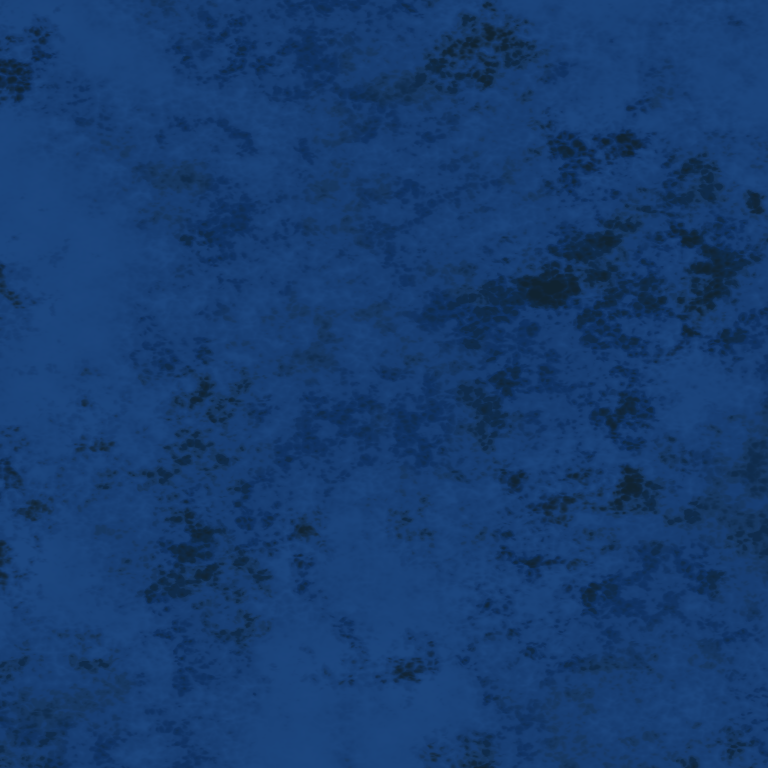
Give the GLSL for this texture, as a WebGL 1 fragment shader.

```glsl
precision highp float;
// Worn blue plaster: smooth bright patches, soft mottled grain and rare near-black stains.
// Broad layered noise sets wear and stains; fine noise with warped cellular flecks
// breaks them up, and the summed darkness is coloured through a ramp.

uniform vec2 u_resolution;

const vec3 BRIGHT_BLUE = vec3(0.110, 0.275, 0.498);
const vec3 MID_BLUE    = vec3(0.090, 0.240, 0.450);
const vec3 DEEP_BLUE   = vec3(0.060, 0.195, 0.388);
const vec3 DUSTY_BLUE  = vec3(0.088, 0.218, 0.385);
const vec3 DARK_BLUE   = vec3(0.058, 0.170, 0.300);
const vec3 STAIN_COLOR = vec3(0.065, 0.130, 0.175);

const float WEAR_SCALE  = 4.8;    // broad light and dark areas per canvas
const float STAIN_SCALE = 6.5;    // stain clusters per canvas
const float GRAIN_SCALE = 46.0;   // coarsest grain per canvas
const float CELL_SCALE  = 105.0;  // flecks per canvas
const vec2  GRAIN_STRETCH = vec2(0.82, 1.14);

const float BASE_DARKNESS  = 0.37;
const float WEAR_CONTRAST  = 0.72;
const float GRAIN_CONTRAST = 0.78;
const float FLECK_STRENGTH = 0.18;
const float HALO_STRENGTH  = 0.34;
const float CELL_SHARE     = 0.25; // cellular part of the grain

vec2 hash2(vec2 p) {
  vec2 q = vec2(dot(p, vec2(127.1, 311.7)), dot(p, vec2(269.5, 183.3)));
  return fract(sin(q) * 43758.5);
}

float valueNoise(vec2 p) {
  vec2 cell = floor(p);
  vec2 f = fract(p);
  vec2 w = f * f * (3.0 - 2.0 * f);
  float bottom = mix(hash2(cell).x, hash2(cell + vec2(1.0, 0.0)).x, w.x);
  float top = mix(hash2(cell + vec2(0.0, 1.0)).x, hash2(cell + 1.0).x, w.x);
  return mix(bottom, top, w.y);
}

// Four octaves, each turned to hide the lattice; mean 0.5
float layeredNoise(vec2 p) {
  const mat2 TURN = mat2(0.8, 0.6, -0.6, 0.8);
  float sum = 0.0;
  float total = 0.0;
  float weight = 1.0;
  for (int i = 0; i < 4; i++) {
    sum += weight * valueNoise(p);
    total += weight;
    weight *= 0.58;
    p = TURN * p * 2.03 + 17.3;
  }
  return sum / total;
}

// Distance to the nearest scattered point, in cells
float cellularNoise(vec2 p) {
  vec2 cell = floor(p);
  vec2 f = fract(p);
  float nearest = 4.0;
  for (int y = -1; y <= 1; y++) {
    for (int x = -1; x <= 1; x++) {
      vec2 neighbor = vec2(float(x), float(y));
      vec2 offset = neighbor + hash2(cell + neighbor) - f;
      nearest = min(nearest, dot(offset, offset));
    }
  }
  return sqrt(nearest);
}

// Ragged grain, high inside flecks; mean about 0.5
float grainNoise(vec2 uv) {
  vec2 p = uv * GRAIN_STRETCH;
  float soft = layeredNoise(p * GRAIN_SCALE + 31.0);
  vec2 warp = vec2(soft, valueNoise(p * GRAIN_SCALE * 1.7 + 8.0)) - 0.5;
  float flecks = 1.0 - cellularNoise(p * CELL_SCALE + warp);
  return mix(soft, flecks, CELL_SHARE);
}

vec3 blueRamp(float darkness, float dust) {
  vec3 deep = mix(DEEP_BLUE, DUSTY_BLUE, dust);
  vec3 color = mix(BRIGHT_BLUE, MID_BLUE, smoothstep(0.12, 0.44, darkness));
  color = mix(color, deep, smoothstep(0.42, 0.69, darkness));
  return mix(color, DARK_BLUE, smoothstep(0.69, 0.96, darkness));
}

void main() {
  vec2 uv = gl_FragCoord.xy / min(u_resolution.x, u_resolution.y);

  float wear = layeredNoise(uv * WEAR_SCALE + 3.7);
  float stainField = layeredNoise(uv * STAIN_SCALE + 61.0);
  float dust = smoothstep(0.38, 0.62, layeredNoise(uv * 9.0 + 90.0));
  float grain = grainNoise(uv);

  // Grain fades out inside the least worn patches
  float coverage = mix(0.2, 1.0, smoothstep(0.30, 0.47, wear));
  float fleck = smoothstep(0.48, 0.80, grain + 0.5 * (wear - 0.5));
  float darkness = BASE_DARKNESS + WEAR_CONTRAST * (wear - 0.5);
  darkness += coverage * (GRAIN_CONTRAST * (grain - 0.5) + FLECK_STRENGTH * fleck);

  // Stains gather in clusters with a dark halo, broken up by the grain
  float stainLevel = stainField + 0.65 * (grain - 0.5);
  darkness += HALO_STRENGTH * smoothstep(0.58, 0.84, stainLevel);
  float stain = smoothstep(0.72, 0.92, stainLevel);

  vec3 color = blueRamp(darkness, dust);
  gl_FragColor = vec4(mix(color, STAIN_COLOR, 0.85 * stain), 1.0);
}
```
